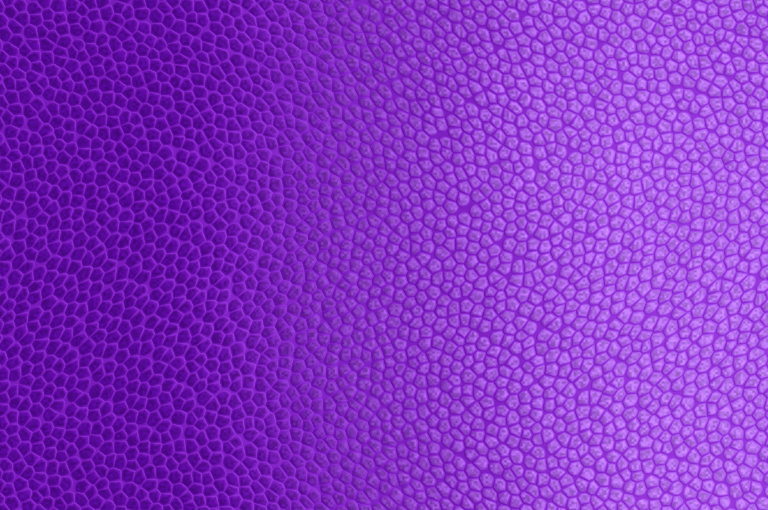
A Shadertoy shader for this texture:

```glsl
// Violet pebbled leather: a bent, jittered hexagonal Voronoi lattice forms
// tightly packed grains parted by thin grooves. A broad sheen rises from the
// dark left side to the right, turning glossy rims into pale, dusty tops.

const float GRAINS_PER_HEIGHT = 38.0;
const float ROW_SPACING = 0.866;
const float LATTICE_ANGLE = 0.45;
const vec3 DEEP_VIOLET   = vec3(0.31, 0.03, 0.56);
const vec3 RICH_VIOLET   = vec3(0.45, 0.09, 0.71);
const vec3 BRIGHT_VIOLET = vec3(0.58, 0.21, 0.86);
const vec3 PALE_VIOLET   = vec3(0.70, 0.39, 0.96);
const vec3 DUSTY_SHADE   = vec3(0.34, 0.07, 0.56);
const vec3 DUSTY_LIGHT   = vec3(0.73, 0.49, 0.93);

float hash(vec2 p) {
    return fract(sin(dot(p, vec2(127.1, 311.7))) * 43758.5453);
}

vec2 hash2(vec2 p) {
    return vec2(hash(p), hash(p + vec2(37.3, 91.7)));
}

float valueNoise(vec2 p) {
    vec2 cell = floor(p);
    vec2 f = fract(p);
    f = f * f * (3.0 - 2.0 * f);
    float low  = mix(hash(cell), hash(cell + vec2(1.0, 0.0)), f.x);
    float high = mix(hash(cell + vec2(0.0, 1.0)), hash(cell + 1.0), f.x);
    return mix(low, high, f.y);
}

vec2 rotate(vec2 p, float angle) {
    float c = cos(angle);
    float s = sin(angle);
    return vec2(c * p.x - s * p.y, s * p.x + c * p.y);
}

// Centre of the grain in a lattice cell; odd rows shift by half a cell.
vec2 grainCentre(vec2 cell, float jitter) {
    vec2 centre = cell + vec2(0.5 * mod(cell.y, 2.0), 0.5);
    return centre * vec2(1.0, ROW_SPACING) + jitter * (hash2(cell) - 0.5);
}

// Returns distance to the grain border, offset from its centre, and a grain id.
vec4 grainField(vec2 p, float jitter) {
    vec2 base = floor(p / vec2(1.0, ROW_SPACING));
    vec2 nearest = vec2(0.0);
    vec2 nearestCell = base;
    float best = 100.0;
    for (int j = -2; j <= 2; j++) {
        for (int i = -2; i <= 2; i++) {
            vec2 cell = base + vec2(i, j);
            vec2 toCentre = grainCentre(cell, jitter) - p;
            float d = dot(toCentre, toCentre);
            if (d < best) {
                best = d;
                nearest = toCentre;
                nearestCell = cell;
            }
        }
    }
    float border = 10.0;
    for (int j = -2; j <= 2; j++) {
        for (int i = -2; i <= 2; i++) {
            vec2 toCentre = grainCentre(base + vec2(i, j), jitter) - p;
            vec2 across = toCentre - nearest;
            if (dot(across, across) > 0.0001) {
                border = min(border, dot(0.5 * (nearest + toCentre), normalize(across)));
            }
        }
    }
    return vec4(border, -nearest, hash(nearestCell + 5.0));
}

// Four-step violet ramp over tones 0 to 1.
vec3 violetRamp(float tone) {
    float t = clamp(tone, 0.0, 1.0) * 3.0;
    vec3 color = mix(DEEP_VIOLET, RICH_VIOLET, clamp(t, 0.0, 1.0));
    color = mix(color, BRIGHT_VIOLET, clamp(t - 1.0, 0.0, 1.0));
    return mix(color, PALE_VIOLET, clamp(t - 2.0, 0.0, 1.0));
}

// Broad light across the hide, dimmer in the upper right corner.
float sheenAt(vec2 uv) {
    float drift = 0.08 * (valueNoise(uv * 2.5 + 4.0) - 0.5);
    float sheen = smoothstep(0.15, 0.88, uv.x + drift);
    return sheen * (1.0 - 0.10 * smoothstep(0.6, 1.0, uv.y));
}

void mainImage(out vec4 fragColor, in vec2 fragCoord) {
    vec2 uv = fragCoord / iResolution.xy;
    vec2 p = fragCoord / iResolution.y;

    // Slow waves bend the slanted rows without stretching the grains.
    vec2 bend = 0.035 * sin(p.yx * vec2(6.5, 5.5) + vec2(0.6, 2.1));
    vec2 q = rotate(p + bend, LATTICE_ANGLE) * GRAINS_PER_HEIGHT;
    vec4 grain = grainField(q, 0.52);
    vec2 offset = rotate(grain.yz, -LATTICE_ANGLE);

    // Relief: groove, rounded top, and a rim lit from the upper right.
    float radius = length(offset);
    float rounded = min(grain.x, 0.64 - radius);
    float pixel = GRAINS_PER_HEIGHT / iResolution.y;
    float top = smoothstep(0.04, 0.14 + pixel, rounded);
    float groove = 1.0 - smoothstep(0.0, 0.10 + pixel, rounded);
    float rim = smoothstep(-0.04, 0.06, rounded) * (1.0 - smoothstep(0.10, 0.34, rounded));
    float facing = dot(offset, vec2(0.85, 0.5)) / (radius + 0.08);

    // Tone: lit rims in the dark, sunken grooves in the light.
    float sheen = sheenAt(uv);
    float speckle = valueNoise(p * 220.0) - 0.5;
    float tone = 0.13 + 0.83 * sheen;
    tone += groove * mix(0.25, -0.28, smoothstep(0.08, 0.75, sheen));
    tone += rim * facing * mix(0.29, 0.22, sheen);
    tone -= top * 0.09 * (1.0 - sheen);
    tone += 0.05 * (grain.w - 0.5);

    // Dusty, mottled grain tops over the saturated base.
    vec3 color = violetRamp(tone);
    float dustTone = 0.05 + 0.92 * sheen + 0.30 * facing * rim;
    vec3 dust = mix(DUSTY_SHADE, DUSTY_LIGHT, clamp(dustTone, 0.0, 1.0));
    float dustAmount = top * smoothstep(0.02, 0.4, sheen) * (0.75 + 0.5 * speckle);
    color = mix(color, dust, clamp(dustAmount, 0.0, 1.0));
    color *= 1.0 + top * 0.32 * speckle;

    fragColor = vec4(clamp(color, 0.0, 1.0), 1.0);
}
```
